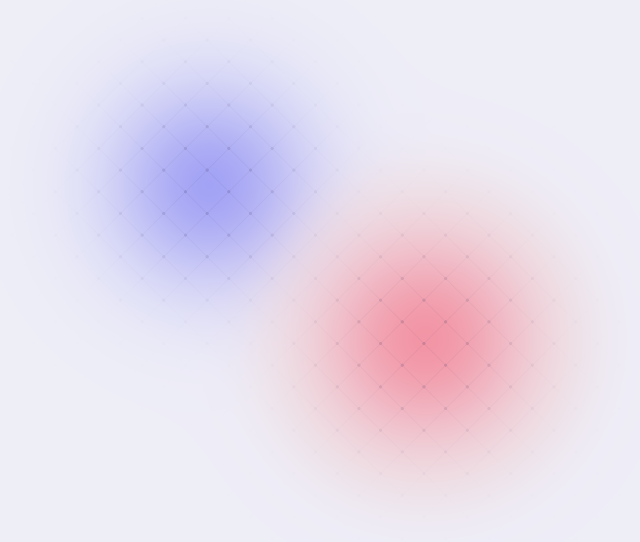
A Shadertoy shader for this background:

```glsl
// Two soft glows, blue and rose, revealing a faint diagonal lattice with dotted crossings.

#define BLUE_CENTER vec2(0.3865, 0.6590)
#define ROSE_CENTER vec2(0.7850, 0.3740)
#define BLUE_SPREAD 0.131
#define ROSE_SPREAD 0.138
#define LATTICE_ORIGIN vec2(0.4222, 0.6462)
#define LATTICE_STEP 0.04
#define DOT_RADIUS 0.0030
#define LINE_HALF_WIDTH 0.0009
#define DOT_OPACITY 0.24
#define LINE_OPACITY 0.07

const vec3 PAPER = vec3(0.933, 0.933, 0.970);
const vec3 BLUE  = vec3(0.640, 0.640, 0.960);
const vec3 ROSE  = vec3(0.950, 0.585, 0.650);
const vec3 HALO  = vec3(0.932, 0.915, 0.920);
const vec3 INK   = vec3(0.300, 0.260, 0.430);

// Gaussian falloff around a centre
float glow(vec2 p, vec2 center, float spread) {
    vec2 d = (p - center) / spread;
    return exp(-0.5 * dot(d, d));
}

// Antialiased fill of a shape from its signed distance
float fill(float dist, float pixel) {
    return 1.0 - smoothstep(-0.5 * pixel, 0.5 * pixel, dist);
}

// Opacity of the diagonal lines and the dots where they cross
float lattice(vec2 p, float pixel) {
    vec2 q = (p - LATTICE_ORIGIN) / LATTICE_STEP;
    vec2 diagonal = 0.5 * vec2(q.x + q.y, q.x - q.y);
    vec2 offset = abs(diagonal - round(diagonal)) * LATTICE_STEP * sqrt(2.0);
    float line = fill(min(offset.x, offset.y) - LINE_HALF_WIDTH, pixel);
    float spot = fill(length(offset) - DOT_RADIUS, pixel);
    return max(line * LINE_OPACITY, spot * DOT_OPACITY);
}

void mainImage(out vec4 fragColor, in vec2 fragCoord) {
    // Units of canvas height
    float pixel = 1.0 / iResolution.y;
    vec2 p = fragCoord * pixel;

    float blue = glow(p, BLUE_CENTER, BLUE_SPREAD);
    float rose = glow(p, ROSE_CENTER, ROSE_SPREAD);
    float halo = 1.0 - smoothstep(0.24, 0.38, distance(p, ROSE_CENTER));

    // Paper, then the glows
    vec3 color = mix(PAPER, BLUE, blue);
    color = mix(color, HALO, 0.6 * halo * (1.0 - blue));
    color = mix(color, ROSE, rose);

    // The lattice shows only where a glow lights it
    color = mix(color, INK, lattice(p, pixel) * max(blue, rose));

    fragColor = vec4(color, 1.0);
}
```
